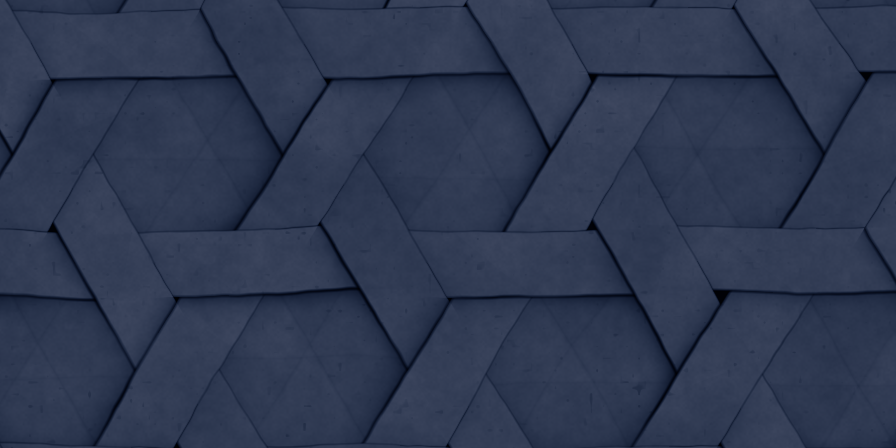
Write a Shadertoy shader that draws this pattern.

```glsl
// Dark blue paper strips in an open three-way weave around hexagons.
// Three skewed lattice coordinates give the strips; each passes under the next
// in a cycle, so per-segment jitter changes value out of sight, below a crossing.

#define PITCH 0.602          // hexagon spacing across, in canvas heights
#define ROW 0.488            // hexagon spacing down
#define SKEW 0.022           // sideways drift per row
#define CENTER vec2(1.025, 0.660)
#define HALF_WIDTH 0.153     // strip half width, in rows
#define SEAM 0.008           // seam half width, in rows
#define SHADOW 0.042         // shadow reach, in rows
#define JITTER 0.022         // segment offset
#define TILT 0.060           // segment rotation
#define PAPER vec3(0.200, 0.240, 0.335)

float hash(vec2 p) {
    return fract(sin(dot(p, vec2(127.1, 311.7))) * 43758.5453);
}

float noise(vec2 p) {
    vec2 i = floor(p), f = fract(p);
    f = f * f * (3.0 - 2.0 * f);
    return mix(mix(hash(i), hash(i + vec2(1, 0)), f.x),
               mix(hash(i + vec2(0, 1)), hash(i + vec2(1, 1)), f.x), f.y);
}

float fbm(vec2 p) {
    float sum = 0.0, amp = 0.5;
    for (int i = 0; i < 5; i++) {
        sum += amp * noise(p);
        p = mat2(1.6, 1.2, -1.2, 1.6) * p + 5.3;
        amp *= 0.5;
    }
    return sum;
}

// Horizontal, falling and rising strip coordinates; integers at hexagon centers
vec3 weaveCoords(vec2 p) {
    float v = (p.y - CENTER.y) / ROW;
    float u = (p.x - CENTER.x - SKEW * v) / PITCH;
    return vec3(v, u + 0.5 * v, u - 0.5 * v);
}

// Creased backing sheet inside a hexagon, black in the small triangular gaps
float floorTone(vec3 f, vec3 cell, float aa) {
    vec2 id = cell.yz;
    vec3 fold = 0.24 * (vec3(hash(id), hash(id + 7.0), hash(id + 13.0)) - 0.5);
    vec3 facet = smoothstep(-aa, aa, f - fold);
    vec3 crease = 1.0 - smoothstep(0.0, 0.014, abs(f - fold));
    float tone = 0.94 + dot(facet, vec3(0.035, -0.045, 0.03));
    tone -= 0.06 * dot(crease, vec3(0.5, 1.0, 0.8));
    bool gap = abs(cell.x - cell.y + cell.z) > 0.5;
    return gap ? 0.04 : tone;
}

void mainImage(out vec4 fragColor, in vec2 fragCoord) {
    vec2 p = fragCoord / iResolution.y;
    float aa = 0.75 / (iResolution.y * ROW);

    // Hand-cut wobble of the edges
    vec2 wobble = vec2(noise(p * 5.0), noise(p * 5.0 + 31.0)) - 0.5;
    wobble += 0.2 * (vec2(noise(p * 32.0), noise(p * 32.0 + 47.0)) - 0.5);
    vec3 c = weaveCoords(p + 0.014 * wobble);
    vec3 cell = round(c), f = c - cell;

    // Signed distance from each strip's center line, jittered per segment
    vec3 s = fract(c) - 0.5, along = f.yzx, next = cell.yzx;
    vec3 width, sheet;
    s.z += TILT * along.z;
    for (int i = 0; i < 3; i++) {
        vec2 id = vec2(floor(c[i]), next[i]) + 17.0 * float(i);
        float shade = hash(id + 3.0);
        s[i] += JITTER * (hash(id) - 0.5) + TILT * (hash(id + 9.0) - 0.5) * along[i];
        width[i] = HALF_WIDTH + 0.008 * (hash(id + 5.0) - 0.5);
        float fold = along[i] + 0.6 * s[i] * sign(shade - 0.5) - 0.4 * (hash(id + 1.0) - 0.5);
        sheet[i] = 1.0 + 0.08 * (shade - 0.5) + 0.025 * smoothstep(-aa, aa, fold);
    }

    // Each strip is hidden where the next one in the cycle covers it
    vec3 d = abs(s) - width;
    vec3 inside = 1.0 - smoothstep(-aa, aa, d);
    vec3 uncovered = 1.0 - inside.yzx;
    vec3 seen = inside * uncovered;

    float tone = floorTone(f, cell, aa);
    for (int i = 0; i < 3; i++) tone = mix(tone, sheet[i], seen[i]);
    tone -= 0.025 * dot(inside, inside.yzx);

    // Seams and shadows, heavier on the lower and left side of a strip
    float wear = noise(p * 9.0 + 20.0);
    vec3 side = 1.0 - step(0.0, s);
    vec3 edge = 1.0 - smoothstep(0.0, SEAM + aa, abs(d) / mix(vec3(0.7), vec3(1.25), side));
    vec3 seam = mix(vec3(0.32), vec3(0.85), side) * edge * (0.55 + 0.6 * wear);
    vec3 shadow = mix(vec3(0.12), vec3(0.42), side) * exp(-max(d, 0.0) / SHADOW);
    shadow *= (1.0 - inside) * (0.4 + 1.1 * noise(p * 6.0 + 60.0));
    vec3 light = (1.0 - clamp(seam, 0.0, 1.0) * uncovered) * (1.0 - shadow * uncovered);
    tone *= light.x * light.y * light.z;

    // Mottled paper, fine grain and scattered specks
    tone *= 1.0 + 0.26 * (fbm(p * 7.0) - 0.48) + 0.14 * (fbm(p * 45.0) - 0.48);
    tone *= 1.0 + 0.05 * (noise(p * 190.0) - 0.5);
    tone *= 1.0 - 0.22 * smoothstep(0.86, 0.98, noise(p * 75.0 + 11.0)) * wear;

    // Shadows keep their blue longest
    vec3 color = PAPER * pow(vec3(clamp(tone, 0.01, 1.2)), vec3(1.3, 1.0, 0.7));
    fragColor = vec4(color, 1.0);
}
```
